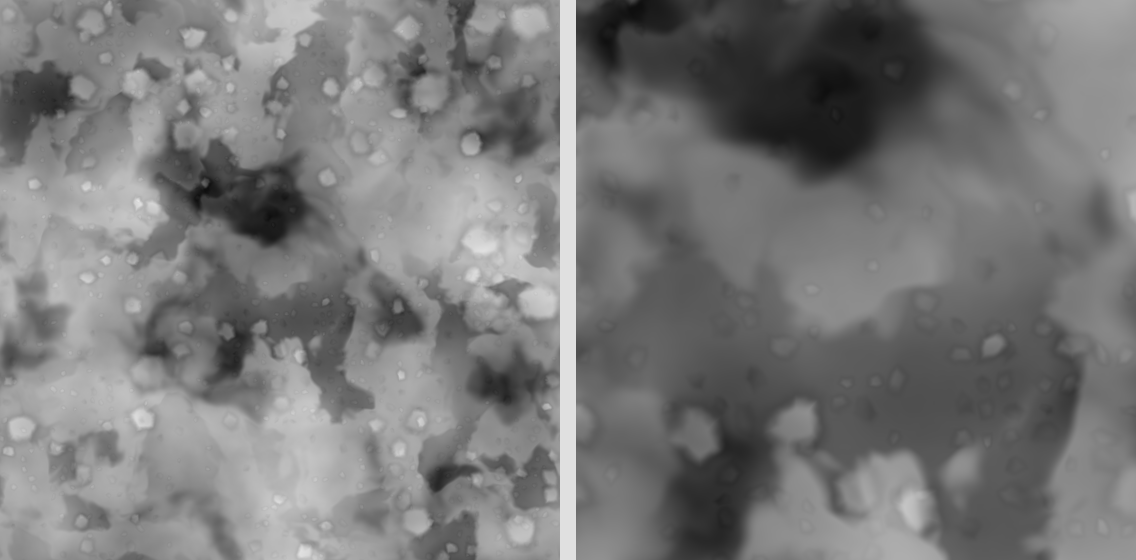
Left, the full canvas; right, a detail of the centre.
Write a three.js fragment shader that draws this texture.

```glsl
// Grey height map of rough soil: cloudy ground with dark hollows, half-buried
// stones gathered in clumps, and fine grains. Wrapped gradient noise shapes the
// ground; stones are rounded random polygons on wrapped grids, so it all tiles.

varying vec2 vUv;

const float TAU = 6.2831853;

float hash(vec2 p) {
  return fract(sin(dot(p, vec2(127.1, 311.7))) * 43758.5453);
}

vec2 direction(float turn) {
  return vec2(cos(turn * TAU), sin(turn * TAU));
}

// Slope contribution of one lattice corner, wrapped after "cells" steps
float corner(vec2 id, vec2 offset, float cells, float seed) {
  return dot(direction(hash(mod(id, cells) + seed)), offset);
}

// Gradient noise around zero, repeating once per canvas
float noise(vec2 uv, float cells, float seed) {
  vec2 p = uv * cells;
  vec2 id = floor(p);
  vec2 f = p - id;
  vec2 s = f * f * f * (f * (f * 6.0 - 15.0) + 10.0);
  vec2 e = vec2(1.0, 0.0);
  float low = mix(corner(id, f, cells, seed),
                  corner(id + e, f - e, cells, seed), s.x);
  float high = mix(corner(id + e.yx, f - e.yx, cells, seed),
                   corner(id + 1.0, f - 1.0, cells, seed), s.x);
  return mix(low, high, s.y);
}

float fbm(vec2 uv, float cells, float seed) {
  float sum = 0.0;
  float gain = 1.0;
  for (int i = 0; i < 4; i++) {
    sum += gain * noise(uv, cells, seed);
    cells *= 2.0;
    gain *= 0.5;
    seed += 7.3;
  }
  return sum;
}

vec2 warp(vec2 uv, float cells, float amount, float seed) {
  return uv + amount * vec2(fbm(uv, cells, seed), fbm(uv, cells, seed + 41.0));
}

// How rough and stony a region is, 0 to 1
float clumping(vec2 uv) {
  return smoothstep(-0.2, 0.35, noise(uv, 4.0, 3.7));
}

// Rounded polygon distance: 0 at the centre, 1 on the outline
float stoneDistance(vec2 q, float radius, vec2 key) {
  float facets = 0.0;
  for (int k = 0; k < 5; k++) {
    float n = float(k);
    float turn = (n + 0.6 * hash(key + n + 2.1)) / 5.0 + hash(key + 9.4);
    float side = mix(0.7, 1.0, hash(key + n + 13.8));
    facets = max(facets, dot(q, direction(turn)) / side);
  }
  return mix(facets, length(q), 0.4) / radius;
}

// Scattered stones: x = cover, y = shade times cover, z = contact shadow
vec3 stones(vec2 uv, float cells, float density, float softness, float seed) {
  vec2 p = uv * cells;
  vec2 home = floor(p);
  vec3 result = vec3(0.0);
  for (int j = -1; j <= 1; j++) {
    for (int i = -1; i <= 1; i++) {
      vec2 id = home + vec2(float(i), float(j));
      vec2 key = mod(id, cells) + seed;
      vec2 centre = id + mix(vec2(0.3), vec2(0.7), vec2(hash(key), hash(key + 5.2)));
      float chance = density * (0.3 + 0.9 * clumping(centre / cells));
      float present = step(hash(key + 21.6), chance);
      float radius = mix(0.2, 0.42, hash(key + 31.3));
      vec2 q = p - centre;
      float d = stoneDistance(q, radius, key);
      float cover = present * (1.0 - smoothstep(1.0 - softness, 1.0 + 0.3 * softness, d));
      float tilt = dot(q, direction(hash(key + 47.9))) / radius;
      float shade = mix(-0.03, 0.13, hash(key + 53.5)) + 0.06 * tilt;
      result.xy = mix(result.xy, vec2(1.0, shade), cover);
      result.z = max(result.z, present * (1.0 - smoothstep(0.7, 1.7, d)));
    }
  }
  return result;
}

// Lays a stone layer over the height, resting on the given level
float bury(float height, float level, vec3 layer, float shadow) {
  return mix(height - shadow * layer.z, level, layer.x) + layer.y;
}

void main() {
  vec2 bent = warp(vUv, 5.0, 0.045, 11.0);
  vec2 ragged = warp(vUv, 24.0, 0.007, 67.0);
  float rough = clumping(vUv);

  // Cloudy ground cut by steep-sided hollows and deep dark pits
  float ground = 0.61 + 0.3 * fbm(bent, 3.0, 19.0);
  float hollow = smoothstep(0.0, 0.22, fbm(bent, 8.0, 83.0));
  float pit = smoothstep(0.12, 0.55, fbm(bent, 4.0, 29.0));
  float height = ground - (0.05 + 0.18 * rough) * hollow - 0.32 * pit;
  height += 0.025 * fbm(ragged, 20.0, 37.0);

  // Large stones, pebbles, then fine grains
  float level = ground - 0.2 * pit - 0.05 * rough * hollow;
  height = bury(height, level, stones(ragged, 10.0, 0.42, 0.4, 101.0), 0.09);
  height = bury(height, mix(height, level, 0.5), stones(ragged, 23.0, 0.4, 0.55, 151.0), 0.05);
  vec3 grains = stones(ragged, 58.0, 0.42, 0.7, 211.0);
  height += 0.55 * grains.y - 0.025 * grains.z;

  gl_FragColor = vec4(vec3(clamp(height, 0.06, 0.93)), 1.0);
}
```
